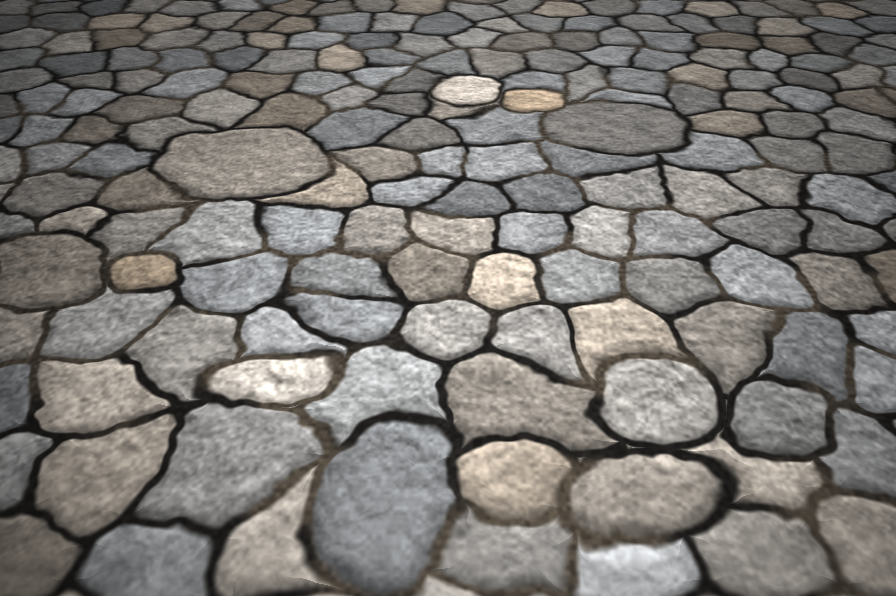
Reproduce this texture procedurally as a WebGL 2 fragment shader.

```glsl
#version 300 es
precision highp float;
// Irregular cobblestone paving receding in perspective, lit from behind with a dark vignette.

uniform vec2 u_resolution;
out vec4 fragColor;

const float HORIZON = 1.547;          // height of the vanishing line, canvas height = 1
const float CENTER_X = 0.753;
const vec2 CELLS = vec2(7.2, 12.6);   // stones per ground unit
const float JITTER = 0.62;
const float JOINT = 0.045;            // half width of the joints, in cells
const float FOCUS_Y = 0.46;
const vec2 LIGHT_POS = vec2(0.80, 0.36);
const vec2 LIGHT_SIZE = vec2(1.04, 0.90);
const vec3 STONE_COOL = vec3(0.64, 0.65, 0.66);
const vec3 STONE_WARM = vec3(0.71, 0.66, 0.60);
const vec3 JOINT_DARK = vec3(0.12, 0.115, 0.11);
const vec3 JOINT_SAND = vec3(0.38, 0.34, 0.29);

// Large stones: centre and radii, then tone, warmth and tilt
const int BIG_COUNT = 12;
const vec4 BIG_SHAPE[BIG_COUNT] = vec4[](
  vec4(0.654, 0.150, 0.112, 0.150), vec4(0.865, 0.195, 0.097, 0.068),
  vec4(1.080, 0.168, 0.137, 0.074), vec4(1.098, 0.326, 0.108, 0.076),
  vec4(1.309, 0.297, 0.094, 0.070), vec4(0.406, 0.727, 0.148, 0.055),
  vec4(0.078, 0.547, 0.094, 0.064), vec4(0.451, 0.363, 0.113, 0.042),
  vec4(1.035, 0.785, 0.121, 0.043), vec4(0.787, 0.848, 0.055, 0.027),
  vec4(0.898, 0.832, 0.050, 0.021), vec4(0.238, 0.541, 0.060, 0.036));
const vec3 BIG_LOOK[BIG_COUNT] = vec3[](
  vec3(0.82, 0.0, -0.45), vec3(0.98, 1.0, 0.0),
  vec3(0.92, 0.7, 0.05), vec3(1.02, 0.4, -0.1),
  vec3(0.86, 0.2, -0.15), vec3(1.02, 0.7, 0.05),
  vec3(0.90, 0.8, 0.1), vec3(1.35, 0.6, 0.18),
  vec3(0.85, 0.4, -0.08), vec3(1.45, 0.7, -0.05),
  vec3(1.20, 1.5, 0.0), vec3(1.00, 1.4, 0.1));

float hash(vec2 p) {
  return fract(sin(dot(p, vec2(127.1, 311.7))) * 43758.5453);
}

float noise(vec2 p) {
  vec2 i = floor(p), f = fract(p);
  f = f * f * (3.0 - 2.0 * f);
  return mix(mix(hash(i), hash(i + vec2(1, 0)), f.x),
             mix(hash(i + vec2(0, 1)), hash(i + vec2(1, 1)), f.x), f.y);
}

float fbm(vec2 p) {
  return 0.5 * noise(p) + 0.3 * noise(p * 2.1 + 7.3) + 0.2 * noise(p * 4.3 + 3.1);
}

vec2 toGround(vec2 p) {
  return CELLS * vec2(p.x - CENTER_X, 1.0) / (HORIZON - p.y);
}

vec2 toCanvas(vec2 g) {
  float depth = CELLS.y / g.y;
  return vec2(CENTER_X + g.x * depth / CELLS.x, HORIZON - depth);
}

// Position inside big stone k, where its rim lies near length 1
vec2 bigLocal(int k, vec2 p) {
  float c = cos(BIG_LOOK[k].z), s = sin(BIG_LOOK[k].z);
  vec2 d = p - BIG_SHAPE[k].xy;
  return vec2(c * d.x + s * d.y, c * d.y - s * d.x) / BIG_SHAPE[k].zw;
}

// Jittered site in staggered rows; sites under big stones are moved away
vec2 stoneSite(vec2 cell) {
  vec2 jitter = vec2(hash(cell), hash(cell + 41.7)) - 0.5;
  vec2 site = cell + 0.5 + JITTER * jitter + vec2(0.5 * mod(cell.y, 2.0), 0.0);
  vec2 p = toCanvas(site);
  for (int k = 0; k < BIG_COUNT; k++) {
    vec2 q = bigLocal(k, p);
    if (dot(q, q) < 1.1) return site + 60.0;
  }
  return site;
}

void main() {
  vec2 p = gl_FragCoord.xy / u_resolution.y;
  float depth = HORIZON - p.y;
  vec2 ground = toGround(p);
  vec2 g = ground + 0.22 * (vec2(noise(ground * 1.9), noise(ground * 1.9 + 31.0)) - 0.5)
         + 0.07 * (vec2(noise(ground * 7.0), noise(ground * 7.0 + 17.0)) - 0.5);

  // Nearest stone
  vec2 sites[25];
  vec2 nearest = vec2(0.0);
  float best = 1e5;
  for (int i = 0; i < 25; i++) {
    sites[i] = stoneSite(floor(g) + vec2(i % 5 - 2, i / 5 - 2));
    vec2 d = sites[i] - g;
    if (dot(d, d) < best) { best = dot(d, d); nearest = sites[i]; }
  }

  // Rounded distance to its border, and the direction of that border
  float edge = 1.0, closest = 1e5;
  vec2 rim = vec2(0.0, 1.0);
  for (int i = 0; i < 25; i++) {
    vec2 across = sites[i] - nearest;
    if (dot(across, across) < 1e-4) continue;
    vec2 dir = normalize(across);
    float d = dot(0.5 * (sites[i] + nearest) - g, dir);
    if (d < closest) { closest = d; rim = dir; }
    float h = max(0.1 - abs(edge - d), 0.0);
    edge = min(edge, d) - h * h * 2.5;
  }
  float tone = 0.80 + 0.36 * hash(nearest + 5.0);
  float warmth = pow(hash(nearest + 9.0), 1.6);

  // Big stones cut into the pattern
  vec2 warped = toCanvas(g);
  for (int k = 0; k < BIG_COUNT; k++) {
    vec2 q = bigLocal(k, warped);
    vec2 a = pow(abs(q), vec2(2.6));
    vec2 size = BIG_SHAPE[k].zw * CELLS / vec2(depth, depth * depth);
    float inside = (1.0 - pow(a.x + a.y, 1.0 / 2.6)) * min(size.x, size.y);
    if (inside > 0.0) {
      edge = inside; rim = normalize(q);
      tone = BIG_LOOK[k].x; warmth = BIG_LOOK[k].y;
    } else if (-inside < edge) {
      edge = -inside; rim = -normalize(q);
    }
  }

  // Stone surface: mottling, grain and relief, softer away from the focus
  float blur = smoothstep(0.12, 0.6, abs(p.y - FOCUS_Y));
  float mottle = fbm(g * 3.0) - 0.5;
  float relief = fbm(g * 6.0) - fbm(g * 6.0 + vec2(0.15, 0.5));
  float grain = noise(ground * vec2(24.0, 20.0)) - 0.5;
  float shade = tone * (1.0 + 0.35 * mottle + mix(0.55, 0.3, blur) * relief
              + mix(0.30, 0.10, blur) * grain);
  float bevel = 1.0 - smoothstep(JOINT, JOINT + 0.17, edge);
  shade *= 1.0 + bevel * (0.24 * rim.y - 0.10);
  vec3 stone = mix(STONE_COOL, STONE_WARM, warmth) * shade;

  // Joints: dark gaps with patches of sand
  float sand = smoothstep(0.45, 0.75, noise(ground * 1.3 + 11.0));
  vec3 joint = mix(JOINT_DARK, JOINT_SAND, 0.75 * sand) * (1.0 + 0.5 * grain);
  float soft = 0.015 + 0.03 * blur + 6.0 / (depth * depth * u_resolution.y);
  vec3 color = mix(joint, stone, smoothstep(JOINT - soft, JOINT + soft, edge));

  // Pool of light and vignette
  vec2 away = (p - LIGHT_POS) / LIGHT_SIZE;
  color *= 1.12 * exp(-0.9 * dot(away, away));
  fragColor = vec4(clamp(color, 0.0, 1.0), 1.0);
}
```
